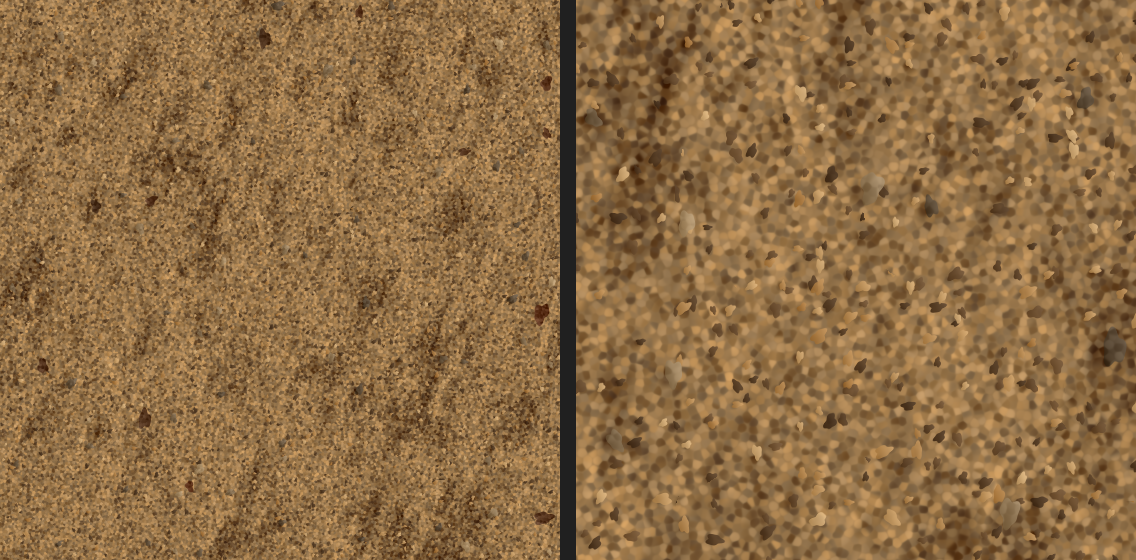
Left: the whole. Right: its middle third, enlarged.
Give the GLSL for this texture, as a WebGL 2 fragment shader.

```glsl
#version 300 es
precision highp float;
// Coarse sand under low light from the right: soft cellular grains over a
// relief of slanted hollows, with scattered dark specks, pale chips, pebbles
// and a few rusty pits. One tone value is mapped to a ramp of earth colours.
uniform vec2 u_resolution;
out vec4 outColor;

const vec2 LIGHT = vec2(0.93, 0.37);
const vec3 UMBER = vec3(0.34, 0.22, 0.11);
const vec3 EARTH = vec3(0.53, 0.41, 0.26);
const vec3 PALE = vec3(0.80, 0.62, 0.40);

struct Stone { float cover; float shadow; float facing; float id; };

vec3 hash3(vec2 p) {
  vec3 q = fract(vec3(p.xyx) * vec3(0.1031, 0.1030, 0.0973));
  q += dot(q, q.yxz + 33.33);
  return fract((q.xxy + q.yzz) * q.zyx);
}

mat2 rotation(float angle) {
  float c = cos(angle), s = sin(angle);
  return mat2(c, -s, s, c);
}

float valueNoise(vec2 p) {
  vec2 i = floor(p), f = fract(p);
  f = f * f * (3.0 - 2.0 * f);
  float below = mix(hash3(i).x, hash3(i + vec2(1, 0)).x, f.x);
  float above = mix(hash3(i + vec2(0, 1)).x, hash3(i + vec2(1, 1)).x, f.x);
  return mix(below, above, f.y);
}

// Height of the ground, stretched along a steep slant
float relief(vec2 p) {
  vec2 q = rotation(1.1) * p * vec2(11.0, 21.0) + 40.0;
  float height = 0.0, weight = 0.5;
  for (int i = 0; i < 4; i++) {
    height += weight * valueNoise(q);
    q = rotation(0.25) * q * 2.1 + 17.0;
    weight *= 0.52;
  }
  return height;
}

// Fine grains: x is the blended tone of nearby cells, y their tint
vec2 grains(vec2 p, float cells) {
  vec2 g = p * cells, base = floor(g), sum = vec2(0.0);
  float total = 0.0;
  for (int y = -1; y <= 1; y++)
    for (int x = -1; x <= 1; x++) {
      vec2 cell = base + vec2(x, y);
      vec3 h = hash3(cell + 211.0);
      vec2 d = g - cell - h.xy;
      float w = exp(-9.0 * dot(d, d));
      sum += w * (vec2(h.z, fract(h.z * 57.0)) - 0.5);
      total += w;
    }
  return sum / (total + 0.02);
}

// Irregular stones, at most one in each cell; size is in cells
Stone scatter(vec2 p, float cells, float chance, float size, float seed) {
  vec2 g = p * cells, base = floor(g);
  float soft = 0.8 * cells / u_resolution.y;
  Stone s = Stone(0.0, 0.0, 0.0, 0.0);
  for (int y = -1; y <= 1; y++)
    for (int x = -1; x <= 1; x++) {
      vec2 cell = base + vec2(x, y);
      vec3 h = hash3(cell + seed), k = hash3(cell + seed + 71.0);
      if (h.z > chance) continue;
      vec2 d = g - cell - 0.2 - 0.6 * h.xy;
      float radius = size * mix(0.5, 1.0, k.x * k.x);
      vec2 e = rotation(1.1 + 2.4 * (k.y - 0.5)) * d * vec2(0.8, 1.25);
      float a = atan(e.y, e.x + 1e-5);
      float bumps = 1.0 + 0.16 * sin(3.0 * a + 6.3 * k.z) + 0.1 * sin(5.0 * a + 9.0 * k.x);
      float cover = 1.0 - smoothstep(-soft, soft, length(e) - radius * bumps);
      float reach = length(d + LIGHT * radius * 0.8);
      s.shadow = max(s.shadow, 1.0 - smoothstep(radius * 0.4, radius * 1.35, reach));
      if (cover > s.cover) {
        s.cover = cover;
        s.facing = dot(d, LIGHT) / radius;
        s.id = k.z;
      }
    }
  return s;
}

vec3 sandColour(float tone) {
  vec3 dark = mix(UMBER, EARTH, (tone - 0.34) / 0.19);
  vec3 bright = mix(EARTH, PALE, (tone - 0.53) / 0.27);
  return tone < 0.53 ? dark : bright;
}

void main() {
  vec2 p = gl_FragCoord.xy / u_resolution.y;
  // Relief: slopes turned to the light are brighter, hollows darker
  float height = relief(p);
  float slope = height - relief(p + LIGHT * 0.005);
  float hollow = 1.0 - smoothstep(0.24, 0.43, height);
  float patches = valueNoise(p * 9.0 + 5.0);
  vec2 grain = grains(p, 225.0);
  Stone speck = scatter(p, 88.0, 0.12 + 0.2 * patches, 0.36, 13.0);
  Stone chip = scatter(p, 74.0, 0.08 + 0.2 * patches, 0.33, 137.0);
  Stone pebble = scatter(p, 21.0, 0.16, 0.2, 307.0);
  Stone pit = scatter(p, 10.0, 0.12, 0.16, 509.0);

  float tone = 0.59 + 0.36 * grain.x + 0.9 * slope - 0.13 * hollow;
  tone += 0.05 * (patches - 0.5);
  tone -= 0.07 * chip.shadow + 0.05 * speck.shadow + 0.14 * pebble.shadow;
  vec3 colour = sandColour(clamp(tone, 0.22, 0.92));
  colour += grain.y * vec3(0.04, 0.0, -0.05);

  // Loose pieces, each with its own tone and a lit side
  vec3 speckColour = mix(vec3(0.25, 0.17, 0.10), vec3(0.43, 0.31, 0.19), speck.id);
  colour = mix(colour, speckColour + 0.05 * speck.facing, 0.85 * speck.cover);
  vec3 chipColour = mix(vec3(0.66, 0.46, 0.23), vec3(0.84, 0.69, 0.48), chip.id);
  colour = mix(colour, chipColour + 0.08 * chip.facing, 0.85 * chip.cover);
  vec3 pebbleColour = mix(vec3(0.33, 0.27, 0.20), vec3(0.72, 0.60, 0.43), pebble.id * pebble.id);
  colour = mix(colour, pebbleColour + 0.09 * pebble.facing + 0.12 * grain.x, 0.9 * pebble.cover);
  vec3 pitColour = mix(vec3(0.25, 0.15, 0.08), vec3(0.37, 0.15, 0.06), pit.id);
  colour = mix(colour, pitColour + 0.15 * grain.x - 0.06 * pit.facing, 0.85 * pit.cover);
  outColor = vec4(clamp(colour, 0.0, 1.0), 1.0);
}
```
